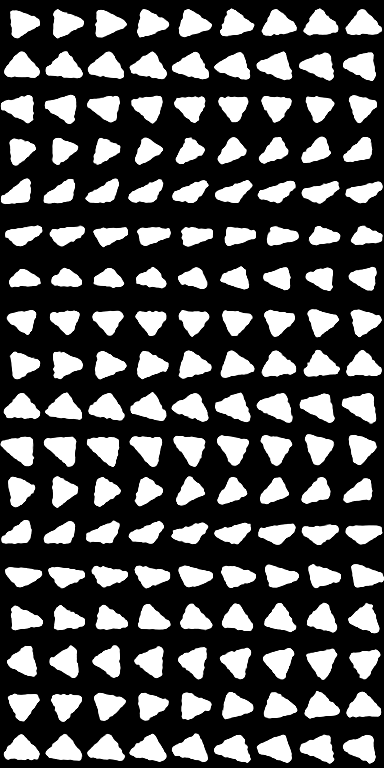
Write a Shadertoy shader that draws this pattern.

```glsl
// A sheet of white rounded triangles on black, one per grid cell.
// Reading order acts as time: three corners follow periodic orbits, so the
// pebble turns and flattens from cell to cell; noise roughens its outline.

const vec2 GRID = vec2(9.0, 18.0);       // cells across and down
const float ROWS_PER_CYCLE = 8.0;        // rows for one full orbit
const float CORNER_RADIUS = 0.117;       // in cells
const float ROUGHNESS = 0.022;           // outline displacement, in cells
const float GRAIN = 13.0;                // noise lumps per cell
const float LATE_SWELL = 0.10;           // extra height in the second cycle
const float LATE_LAG = 0.5;              // delay near its end, in rows
const vec3 INK = vec3(1.0);
const vec3 PAPER = vec3(0.0);
const float TAU = 6.2831853;

float hash(vec2 p) {
    return fract(sin(dot(p, vec2(127.1, 311.7))) * 43758.5453);
}

float valueNoise(vec2 p) {
    vec2 i = floor(p), f = fract(p);
    f = f * f * (3.0 - 2.0 * f);
    return mix(mix(hash(i), hash(i + vec2(1, 0)), f.x),
               mix(hash(i + vec2(0, 1)), hash(i + vec2(1, 1)), f.x), f.y);
}

// Two-harmonic closed path; each vec4 holds a cosine and a sine coefficient.
vec2 orbit(float angle, vec2 centre, vec4 first, vec4 second) {
    return centre + first.xy * cos(angle) + first.zw * sin(angle)
         + second.xy * cos(2.0 * angle) + second.zw * sin(2.0 * angle);
}

float segmentDistance(vec2 p, vec2 a, vec2 b) {
    vec2 edge = b - a;
    float h = clamp(dot(p - a, edge) / dot(edge, edge), 0.0, 1.0);
    return length(p - a - edge * h);
}

float side(vec2 p, vec2 a, vec2 b) {
    return (b.x - a.x) * (p.y - a.y) - (b.y - a.y) * (p.x - a.x);
}

float triangleDistance(vec2 p, vec2 a, vec2 b, vec2 c) {
    float d = min(segmentDistance(p, a, b),
              min(segmentDistance(p, b, c), segmentDistance(p, c, a)));
    vec3 s = vec3(side(p, a, b), side(p, b, c), side(p, c, a)) * sign(side(c, a, b));
    return min(s.x, min(s.y, s.z)) > 0.0 ? -d : d;
}

vec2 inset(vec2 corner, vec2 centre) {
    return corner - CORNER_RADIUS * normalize(corner - centre);
}

float pebbleDistance(vec2 p, float time) {
    // The second cycle stands taller and lags before it closes
    float closing = 1.0 - smoothstep(16.0, 17.0, time);
    float late = smoothstep(8.5, 10.5, time) * closing;
    float lag = LATE_LAG * smoothstep(13.0, 14.0, time) * closing;
    float angle = TAU * (time - lag) / ROWS_PER_CYCLE;
    float swell = LATE_SWELL * late;

    // Corner orbits
    vec2 a = orbit(angle, vec2(0.052, -0.098 + 0.4 * swell),
                   vec4(0.455, 0.101, 0.113, -0.286 - swell),
                   vec4(-0.059, -0.018, -0.026, -0.014));
    vec2 b = orbit(angle, vec2(-0.018, 0.041),
                   vec4(-0.206, 0.202, 0.260, 0.195),
                   vec4(0.006, -0.006, -0.018, -0.029));
    vec2 c = orbit(angle, vec2(-0.002, -0.045),
                   vec4(-0.166, -0.328, -0.459, 0.073 + swell),
                   vec4(0.012, 0.0, 0.041, 0.006));

    vec2 centre = (a + b + c) / 3.0;
    return triangleDistance(p, inset(a, centre), inset(b, centre), inset(c, centre))
         - CORNER_RADIUS;
}

void mainImage(out vec4 fragColor, in vec2 fragCoord) {
    // Grid, with rows counted from the top
    vec2 uv = fragCoord / iResolution.xy * GRID;
    vec2 cell = floor(uv);
    vec2 p = fract(uv) - 0.5;
    float row = GRID.y - 1.0 - cell.y;
    float time = row + cell.x / GRID.x;

    // Pebble with a rough outline
    float d = pebbleDistance(p, time);
    d += ROUGHNESS * (valueNoise(p * GRAIN + 17.0 * cell + 50.0) * 2.0 - 1.0);

    // Edge smoothed over one output pixel
    float halfPixel = 0.5 * GRID.y / iResolution.y;
    float coverage = 1.0 - smoothstep(-halfPixel, halfPixel, d);
    fragColor = vec4(mix(PAPER, INK, coverage), 1.0);
}
```
